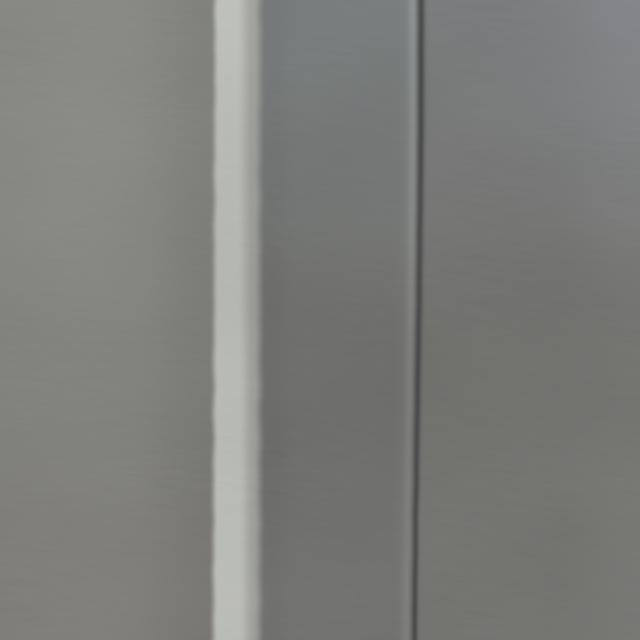
A three.js fragment shader for this texture:

```glsl
// Brushed grey metal panels with a bright vertical bevel and a thin dark seam.
// Smooth gradients shade each panel; smoothstep profiles shape the bevel and
// seam; stretched gradient noise adds the fine, nearly horizontal brushing.
varying vec2 vUv;

const vec3 LEFT_LOW = vec3(0.492, 0.488, 0.465);
const vec3 LEFT_HIGH = vec3(0.525, 0.530, 0.510);
const vec3 MID_LOW = vec3(0.435, 0.438, 0.428);
const vec3 MID_HIGH = vec3(0.475, 0.490, 0.490);
const vec3 RIGHT_LOW = vec3(0.458, 0.459, 0.447);
const vec3 RIGHT_HIGH = vec3(0.480, 0.485, 0.488);
const vec3 BEVEL_CORE = vec3(0.725, 0.732, 0.710);
const vec3 BEVEL_SIDE = vec3(0.615, 0.620, 0.605);
const vec3 SEAM_DARK = vec3(0.285, 0.290, 0.288);
const float BEVEL_LEFT = 0.333;
const float BEVEL_RIGHT = 0.409;
const float SEAM_LOW = 0.6475;
const float SEAM_HIGH = 0.6580;
const float SEAM_WIDTH = 0.0052;
const float GRAIN = 0.016;
const float MOTTLE = 0.012;

vec2 gradientAt(vec2 cell) {
  float h = fract(sin(dot(cell, vec2(127.1, 311.7))) * 43758.5);
  return vec2(cos(6.28318 * h), sin(6.28318 * h));
}

float gradientNoise(vec2 p) {
  vec2 i = floor(p);
  vec2 f = p - i;
  vec2 u = f * f * f * (f * (f * 6.0 - 15.0) + 10.0);
  vec2 e = vec2(1.0, 0.0);
  float low = mix(dot(gradientAt(i), f),
                  dot(gradientAt(i + e.xy), f - e.xy), u.x);
  float high = mix(dot(gradientAt(i + e.yx), f - e.yx),
                   dot(gradientAt(i + e.xx), f - e.xx), u.x);
  return mix(low, high, u.y);
}

// One at the centre of a soft line, fading out over its width
float softLine(float d, float width) {
  return exp(-d * d / (width * width));
}

vec3 panels(vec2 p, float seamX) {
  vec3 left = mix(LEFT_LOW, LEFT_HIGH, smoothstep(0.0, 0.9, p.y));
  left += 0.012 * softLine(p.x - 0.12, 0.13);
  left -= 0.024 * smoothstep(0.20, 0.33, p.x);

  vec3 middle = mix(MID_LOW, MID_HIGH, smoothstep(0.38, 1.05, p.y));
  middle += 0.012 * smoothstep(0.35, 0.0, p.y);
  middle -= 0.012 * softLine(p.x - 0.425, 0.025);

  vec3 right = mix(RIGHT_LOW, RIGHT_HIGH, smoothstep(0.45, 1.0, p.y));
  right -= 0.014 * softLine(p.y - 0.48, 0.22);
  float topCorner = smoothstep(0.72, 1.0, p.x) * smoothstep(0.45, 1.0, p.y);
  right += vec3(0.026, 0.027, 0.036) * topCorner;
  right += 0.012 * smoothstep(0.85, 1.0, p.x);

  vec3 col = mix(left, middle, smoothstep(0.34, 0.40, p.x));
  return mix(col, right, smoothstep(-0.003, 0.004, p.x - seamX));
}

vec3 addBevel(vec3 col, vec2 p) {
  float wobble = 0.0022 * gradientNoise(vec2(3.0, p.y * 24.0));
  float leftEdge = BEVEL_LEFT + 0.003 * p.y + wobble;
  float rightEdge = BEVEL_RIGHT + wobble;
  float mask = smoothstep(leftEdge - 0.007, leftEdge + 0.007, p.x)
             * (1.0 - smoothstep(rightEdge - 0.013, rightEdge + 0.006, p.x));
  // The core fades to a dimmer shoulder on its right side
  float shoulder = smoothstep(0.371, 0.397, p.x + 0.004 * (p.y - 0.5));
  vec3 bevel = mix(BEVEL_CORE, BEVEL_SIDE, shoulder);
  bevel += 0.025 * smoothstep(0.8, 1.0, p.y) - 0.012 * softLine(p.y - 0.55, 0.2);
  return mix(col, bevel, mask);
}

vec3 addSeam(vec3 col, float d, float y) {
  float lip = softLine(d + 0.013, 0.007);
  float sheen = smoothstep(-0.040, -0.015, d) * (1.0 - smoothstep(-0.012, -0.004, d));
  col += (0.030 + 0.035 * y) * lip + 0.014 * sheen;
  float line = softLine(d, SEAM_WIDTH * mix(0.9, 1.12, y));
  return mix(col, SEAM_DARK, 0.94 * line);
}

float brushing(vec2 p) {
  vec2 q = vec2(p.x, p.y + 0.08 * p.x + 0.006 * gradientNoise(p * 7.0));
  float coarse = gradientNoise(q * vec2(14.0, 115.0));
  float fine = gradientNoise(q * vec2(38.0, 230.0) + 17.0);
  float patches = 0.65 + 0.7 * gradientNoise(p * 6.0 + 31.0);
  return (0.55 * coarse + 0.45 * fine) * patches;
}

void main() {
  vec2 p = vUv;
  float seamX = mix(SEAM_LOW, SEAM_HIGH, smoothstep(-0.1, 0.9, p.y));
  seamX += 0.0008 * gradientNoise(vec2(8.0, p.y * 18.0));

  vec3 col = panels(p, seamX);
  col = addBevel(col, p);
  col = addSeam(col, p.x - seamX, p.y);

  // Surface texture
  col += GRAIN * brushing(p);
  col += MOTTLE * gradientNoise(p * vec2(4.0, 7.0) + 5.0);
  gl_FragColor = vec4(clamp(col, 0.0, 1.0), 1.0);
}
```
